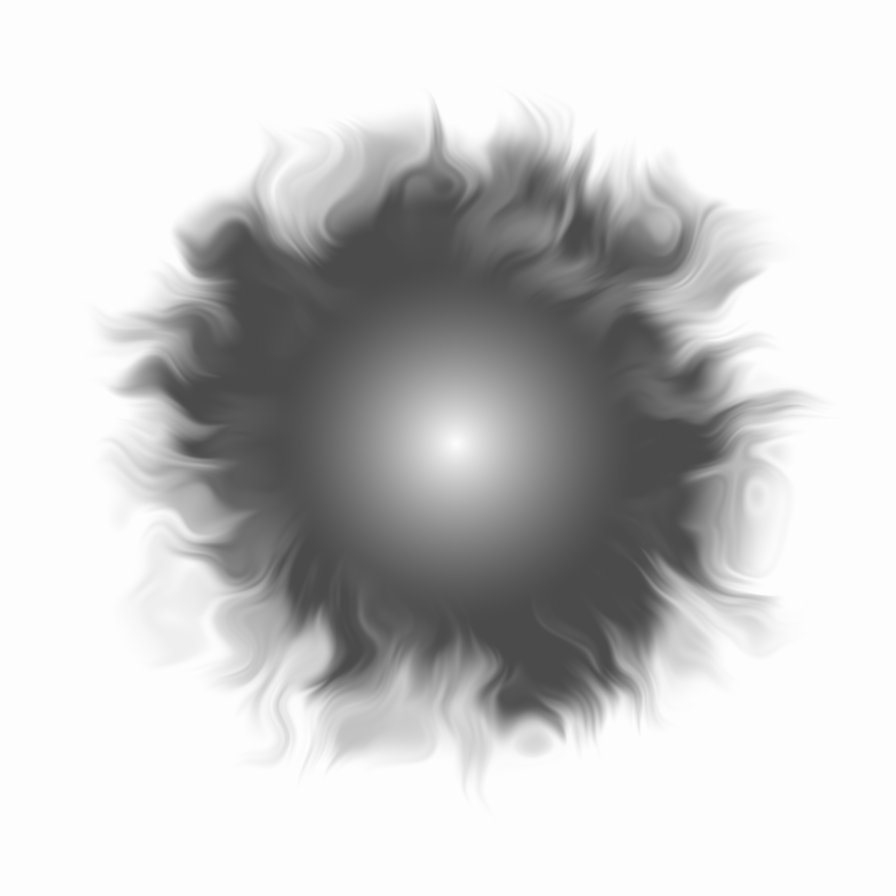
Write a WebGL 2 fragment shader that draws this background.

```glsl
#version 300 es
precision highp float;
// Draws a glowing grey orb inside a dark, feathery ring of radial wisps on white.

uniform vec2 u_resolution;
out vec4 fragColor;

const float TAU = 6.2831853;
const vec2 CENTER = vec2(0.509, 0.505);
const float PAPER = 0.994;
const float INK = 0.295;
const float PALE_INK = 0.64;
const float CORE_RADIUS = 0.2;
const float CORE_FALLOFF = 1.5;
const float RING_RADIUS = 0.308;   // mean reach of the dark strands
const float RING_SOFTNESS = 0.042;
const float HAZE_RADIUS = 0.352;   // mean reach of the faint strands
const float HAZE_SOFTNESS = 0.05;
const float HAZE_OPACITY = 0.27;
const float BEND = 0.38;           // how far strands curl sideways

float hash(vec2 p) {
    vec3 q = fract(vec3(p.xyx) * 0.1031);
    q += dot(q, q.yzx + 33.33);
    return fract((q.x + q.y) * q.z);
}

// Value noise whose x axis repeats after the given number of cells
float noise(vec2 p, float period) {
    vec2 i = floor(p);
    vec2 f = p - i;
    f = f * f * (3.0 - 2.0 * f);
    float x0 = mod(i.x, period);
    float x1 = mod(i.x + 1.0, period);
    float low = mix(hash(vec2(x0, i.y)), hash(vec2(x1, i.y)), f.x);
    float high = mix(hash(vec2(x0, i.y + 1.0)), hash(vec2(x1, i.y + 1.0)), f.x);
    return mix(low, high, f.y);
}

// Strands: octaves of noise around the circle, stretched along the radius
float strands(float turn, float r, float cells, float seed) {
    float sum = 0.0;
    float weight = 0.5;
    float stretch = 7.0;
    for (int i = 0; i < 4; i++) {
        sum += weight * noise(vec2(turn * cells, r * stretch + seed), cells);
        cells *= 2.0;
        stretch *= 1.6;
        weight *= 0.55;
        seed += 17.0;
    }
    return sum / 1.01;
}

// Smooth bump around one direction, given in degrees
float lobe(float angle, float degrees, float tightness) {
    return exp(tightness * (cos(angle - radians(degrees)) - 1.0));
}

// Soft coverage of a ring whose border is pushed in and out by strands
float feather(float r, float reach, float softness, float fibre) {
    float depth = (reach - r) / softness + (fibre - 0.5) * 5.0;
    return smoothstep(-1.1, 1.1, depth);
}

void main() {
    vec2 uv = (gl_FragCoord.xy - 0.5 * u_resolution) / min(u_resolution.x, u_resolution.y);
    vec2 p = uv + 0.5 - CENTER;
    float r = length(p);
    float angle = atan(p.y, p.x);

    // Curl the strands with broad and fine sideways drift
    float drift = noise(p * 9.0 + 40.0, 512.0) - 0.5;
    drift += 0.5 * (noise(p * 21.0 + 90.0, 512.0) - 0.5);
    float turn = (angle + BEND * drift * smoothstep(0.1, 0.36, r)) / TAU;

    float coarse = strands(turn, r, 36.0, 3.0);
    float fine = strands(turn, r, 44.0, 120.0);
    float silk = strands(turn + 0.03 * drift, r * 1.3, 26.0, 240.0);

    // Uneven reach and lighter sectors around the ring
    float reach = RING_RADIUS + 0.014 * lobe(angle, 50.0, 6.0)
        + 0.008 * lobe(angle, 150.0, 3.0) - 0.018 * lobe(angle, -95.0, 4.0);
    float sector = 0.75 * lobe(angle, 62.0, 14.0) + 0.8 * lobe(angle, -128.0, 9.0)
        + 0.65 * lobe(angle, -72.0, 10.0) + 0.5 * lobe(angle, 5.0, 16.0);

    // Glowing core fading into the ring
    float glow = pow(max(1.0 - r / CORE_RADIUS, 0.0), CORE_FALLOFF);
    float orb = mix(INK, PAPER, glow);

    // Pale silky streaks over the ring
    float streak = smoothstep(0.4, 0.72, silk) * (0.16 + sector);
    streak *= smoothstep(0.16, 0.26, r);
    orb = mix(orb, PALE_INK, clamp(streak, 0.0, 0.85));

    // Faint outer wisps, then the dense dark strands
    float haze = feather(r, HAZE_RADIUS, HAZE_SOFTNESS, fine);
    haze *= HAZE_OPACITY * (0.5 + fine) * (1.0 - smoothstep(0.36, 0.46, r));
    float shade = mix(PAPER, INK, haze);
    float body = feather(r, reach, RING_SOFTNESS, coarse);
    shade = mix(shade, orb, body);

    fragColor = vec4(vec3(shade), 1.0);
}
```
